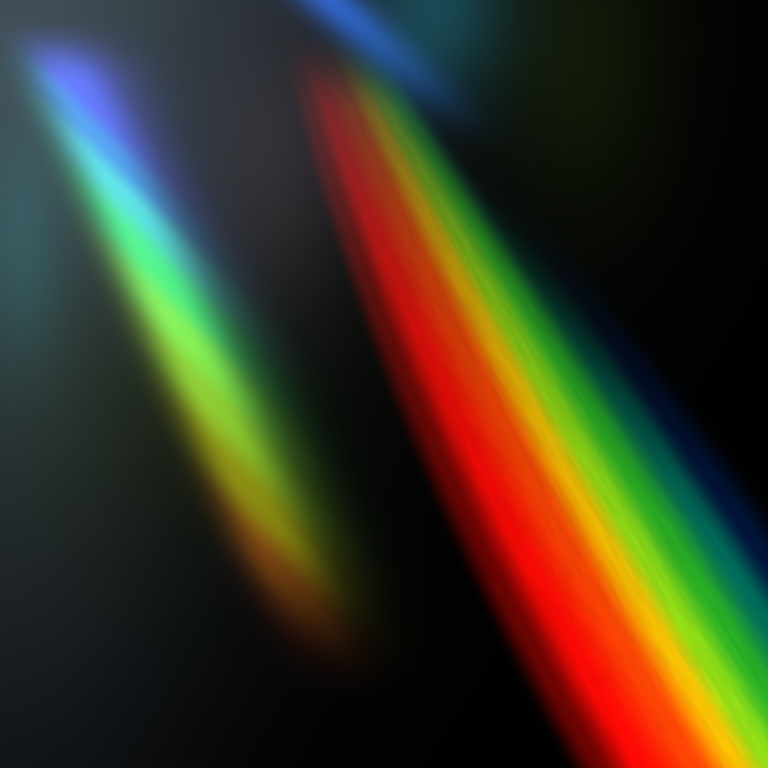
Reproduce this background procedurally as a Shadertoy shader.

```glsl
// Two slanted prismatic light beams across a dim, smoky backdrop.

const int STOPS = 10;

// Colour stops: rgb and position. Across the wide beam, from left to right.
const vec4 WIDE_SPECTRUM[STOPS] = vec4[STOPS](
    vec4(0.00, 0.00, 0.00, -0.02),
    vec4(0.42, 0.01, 0.00, 0.08),
    vec4(1.00, 0.03, 0.01, 0.20),
    vec4(1.00, 0.27, 0.01, 0.36),
    vec4(0.98, 0.76, 0.01, 0.48),
    vec4(0.58, 0.88, 0.08, 0.57),
    vec4(0.16, 0.70, 0.14, 0.69),
    vec4(0.00, 0.44, 0.36, 0.82),
    vec4(0.00, 0.08, 0.24, 0.94),
    vec4(0.00, 0.00, 0.00, 1.08));

// Along the narrow beam, from its upper tip to its lower tip.
const vec4 NARROW_SPECTRUM[STOPS] = vec4[STOPS](
    vec4(0.20, 0.22, 0.90, 0.00),
    vec4(0.22, 0.28, 1.00, 0.10),
    vec4(0.16, 0.52, 0.94, 0.17),
    vec4(0.22, 0.86, 0.88, 0.24),
    vec4(0.20, 0.95, 0.46, 0.33),
    vec4(0.46, 0.94, 0.26, 0.42),
    vec4(0.52, 0.78, 0.14, 0.51),
    vec4(0.52, 0.52, 0.03, 0.63),
    vec4(0.48, 0.24, 0.03, 0.75),
    vec4(0.28, 0.06, 0.03, 0.90));

vec3 spectrum(vec4 stops[STOPS], float t) {
    vec3 color = stops[0].rgb;
    for (int i = 1; i < STOPS; i++) {
        color = mix(color, stops[i].rgb, smoothstep(stops[i - 1].w, stops[i].w, t));
    }
    return color;
}

// Soft elliptical falloff.
float glow(vec2 p, vec2 center, vec2 radius) {
    vec2 d = (p - center) / radius;
    return exp(-dot(d, d));
}

// Light laid over light without clipping.
vec3 screenBlend(vec3 base, vec3 light) {
    return base + light * (1.0 - base);
}

float hash(vec2 p) {
    vec3 q = fract(vec3(p.xyx) * 0.1031);
    q += dot(q, q.yzx + 33.33);
    return fract((q.x + q.y) * q.z);
}

float valueNoise(vec2 p) {
    vec2 cell = floor(p);
    vec2 f = fract(p);
    f = f * f * (3.0 - 2.0 * f);
    float low = mix(hash(cell), hash(cell + vec2(1, 0)), f.x);
    float high = mix(hash(cell + vec2(0, 1)), hash(cell + vec2(1, 1)), f.x);
    return mix(low, high, f.y);
}

// Grey-blue haze at the upper left, with faint coloured clouds.
vec3 backdrop(vec2 p) {
    float haze = glow(p, vec2(0.0), vec2(0.46 - 0.2 * p.y, 0.85));
    vec3 color = vec3(0.005, 0.005, 0.008) + vec3(0.25, 0.30, 0.33) * haze;
    color *= mix(vec3(1.0), vec3(0.85, 0.95, 0.5), glow(p, vec2(0.36, 0.56), vec2(0.28, 0.22)));
    color += vec3(0.08, 0.05, 0.06) * glow(p, vec2(0.37, 0.22), vec2(0.10, 0.17));
    color += vec3(0.00, 0.09, 0.09) * glow(p, vec2(0.03, 0.32), vec2(0.06, 0.16));
    color += vec3(0.04, 0.21, 0.25) * glow(p, vec2(0.57, 0.01), vec2(0.09, 0.12));
    color += vec3(0.05, 0.08, 0.01) * glow(p, vec2(0.76, 0.08), vec2(0.12, 0.22));
    return color;
}

// Broad beam that widens and brightens downward between two curved edges.
vec3 wideBeam(vec2 p) {
    float left = 0.353 + 0.205 * p.y + 0.187 * p.y * p.y;
    float right = 0.48 + 0.803 * p.y - 0.083 * p.y * p.y;
    float across = (p.x - left) / (right - left);
    float brightness = (1.0 - exp(-3.3 * p.y)) * smoothstep(0.03, 0.15, p.y) * 1.04;
    float coolFade = mix(1.0, smoothstep(0.15, 0.75, p.y), smoothstep(0.65, 0.85, across));
    float grain = 0.97 + 0.06 * valueNoise(vec2(across * 70.0, p.y * 35.0));
    return spectrum(WIDE_SPECTRUM, across) * brightness * coolFade * grain;
}

// Blue wisp that crowns the broad beam.
vec3 blueWisp(vec2 p) {
    float offset = (p.x - 0.43 - 1.05 * p.y) / 0.045;
    float fade = 1.0 - smoothstep(-0.02, 0.2, p.y);
    return vec3(0.08, 0.28, 0.75) * exp(-offset * offset) * fade;
}

// Slim beam: colour runs lengthwise and lags behind on the right flank.
vec3 narrowBeam(vec2 p) {
    float offset = p.x - (0.045 + 0.43 * p.y);
    float width = offset < 0.0 ? 0.047 : 0.088;
    float body = exp(-pow(abs(offset) / width, 2.3));
    float ends = smoothstep(0.02, 0.11, p.y) * (1.0 - smoothstep(0.68, 0.93, p.y));
    float flankDim = 1.0 - 0.35 * smoothstep(0.02, 0.09, offset);
    return spectrum(NARROW_SPECTRUM, p.y - 1.6 * offset) * body * ends * flankDim;
}

void mainImage(out vec4 fragColor, in vec2 fragCoord) {
    vec2 p = fragCoord / iResolution.xy;
    p.y = 1.0 - p.y; // depth below the top edge

    vec3 color = backdrop(p);
    color = screenBlend(color, blueWisp(p));
    color = screenBlend(color, narrowBeam(p));
    color = screenBlend(color, wideBeam(p));
    fragColor = vec4(clamp(color, 0.0, 1.0), 1.0);
}
```
